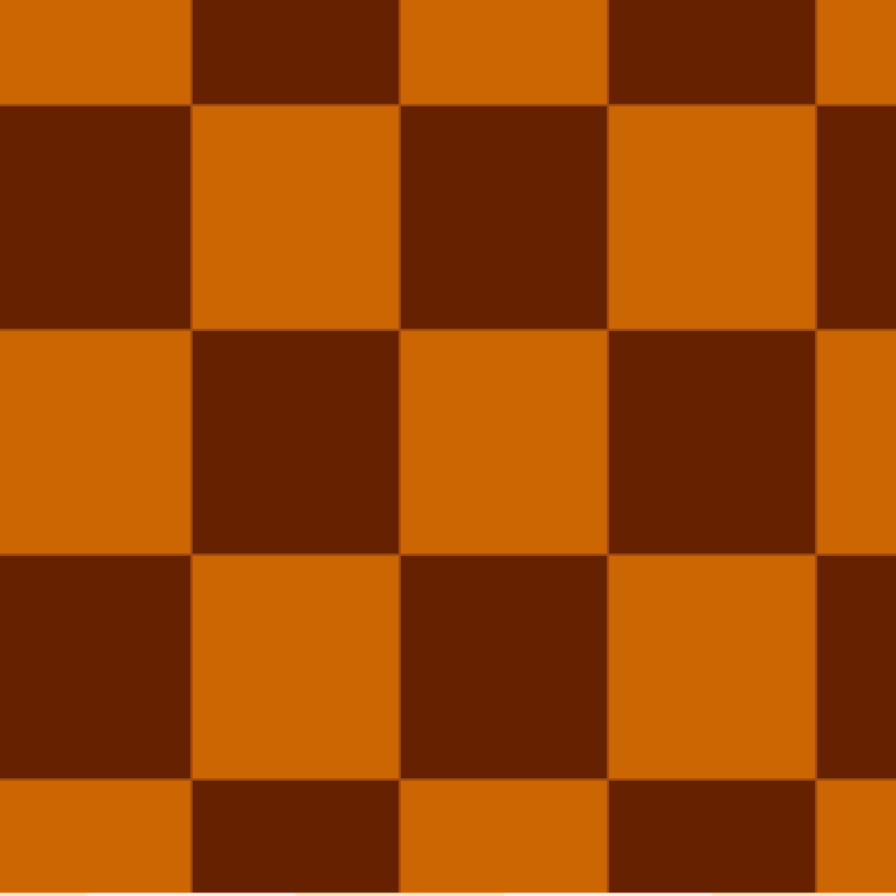
Write a three.js fragment shader that draws this pattern.

```glsl
// Draws a brown and orange checkerboard with soft seams and a pale strip along the bottom.
varying vec2 vUv;

// Signed distance to the nearest cell edge on each axis, positive in even cells.
vec2 edgeDistance(vec2 p, vec2 cellSize) {
  return (abs(mod(p / cellSize - 0.5, 2.0) - 1.0) - 0.5) * cellSize;
}

void main() {
  vec2 cellSize = vec2(0.2324, 0.2509);
  vec2 edge = edgeDistance(vUv - vec2(0.2137, 0.1300), cellSize);

  // Checks: the product of the two sides gives the alternating colour.
  vec2 side = 2.0 * smoothstep(-0.0018, 0.0018, edge) - 1.0;
  vec3 brown = vec3(0.400, 0.128, 0.0);
  vec3 orange = vec3(0.800, 0.400, 0.006);
  vec3 color = mix(brown, orange, 0.5 + 0.5 * side.x * side.y);

  // Faint warm seam between the cells.
  float seamDistance = min(abs(edge.x), abs(edge.y));
  float seam = 1.0 - smoothstep(0.0004, 0.0024, seamDistance);
  color = mix(color, vec3(0.64, 0.30, 0.07), 0.8 * seam);

  // Pale bottom strip, its cream and white blocks shifted by half a cell.
  float block = edgeDistance(vUv - vec2(0.0977, 0.0), cellSize).x;
  vec3 pale = mix(vec3(0.98, 0.91, 0.76), vec3(0.96, 0.95, 0.91), smoothstep(-0.0018, 0.0018, block));
  color = mix(pale, color, smoothstep(0.0022, 0.0050, vUv.y));

  gl_FragColor = vec4(color, 1.0);
}
```
